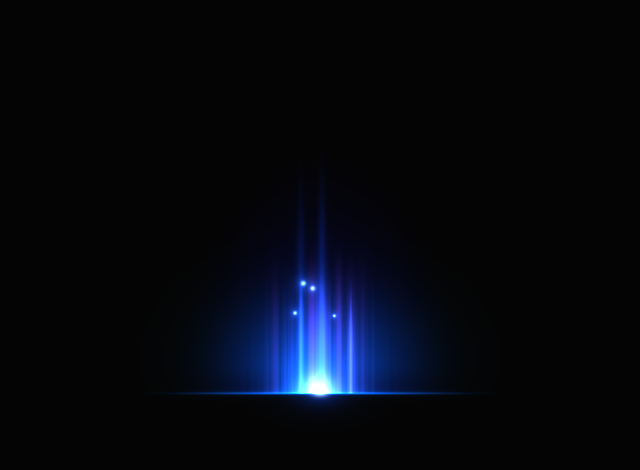
This background is drawn by a Shadertoy shader. Its source:

```glsl
// Blue light beams rising from a glowing horizon line, with a few sparks, on near-black.
#define FLOOR_Y 0.163
#define BACKDROP vec3(0.016)
#define INDIGO vec3(0.004, 0.002, 0.120)
#define ROYAL vec3(0.000, 0.215, 0.50)
#define CYAN vec3(0.02, 0.72, 1.6)
#define VIOLET vec3(0.42, 0.15, 0.66)
#define AZURE vec3(0.06, 0.26, 0.95)
#define LINE_REACH 0.38
#define STREAK_FREQ 75.0
#define SPARK_SIZE 0.0048

float bell(float x, float width) {
    float q = x / width;
    return exp(-q * q);
}

// One-dimensional gradient noise, roughly -0.5 to 0.5
float slope(float cell) {
    return fract(sin(cell * 127.1) * 437.58) * 2.0 - 1.0;
}

float gradientNoise(float x) {
    float cell = floor(x), f = x - cell;
    float u = f * f * f * (f * (f * 6.0 - 15.0) + 10.0);
    return mix(slope(cell) * f, slope(cell + 1.0) * (f - 1.0), u);
}

// Wide dome of haze standing on the floor
vec3 haze(vec2 p) {
    float dome = 1.0 - smoothstep(0.25, 1.0, length(p / vec2(0.31, 0.55)));
    float body = bell(p.x, 0.175) * bell(p.y - 0.055, 0.135);
    float nearFloor = mix(0.6, 1.0, smoothstep(0.0, 0.07, p.y));
    return INDIGO * dome + ROYAL * body * nearFloor;
}

// Beams: x, half width, height, strength
vec3 beams(vec2 p) {
    const vec4 blue[5] = vec4[5](
        vec4(-0.041, 0.0100, 0.53, 0.22), vec4(0.0040, 0.0100, 0.55, 0.30),
        vec4(-0.040, 0.0055, 0.28, 0.85), vec4(0.0040, 0.0080, 0.30, 0.72),
        vec4(0.0656, 0.0040, 0.25, 0.80));
    const vec4 violet[6] = vec4[6](
        vec4(-0.096, 0.008, 0.33, 0.20), vec4(-0.016, 0.010, 0.33, 0.66),
        vec4(0.010, 0.012, 0.28, 0.42), vec4(0.040, 0.008, 0.34, 0.48),
        vec4(0.066, 0.008, 0.32, 0.36), vec4(0.090, 0.010, 0.35, 0.16));
    vec3 light = vec3(0.0);
    for (int i = 0; i < 5; i++) {
        vec4 b = blue[i];
        float rise = 1.0 - smoothstep(0.35 * b.z, b.z, p.y);
        float taper = b.y * mix(0.55, 1.0, rise);
        vec3 tint = AZURE + vec3(0.16, 0.10, 0.05) * step(0.7, b.w);
        light += tint * b.w * rise * bell(p.x - b.x, taper);
    }
    for (int i = 0; i < 6; i++) {
        vec4 b = violet[i];
        float rise = 1.0 - smoothstep(0.25 * b.z, b.z, p.y);
        light += VIOLET * b.w * rise * bell(p.x - b.x, b.y);
    }
    return light;
}

// Fine vertical streaks inside the column
vec3 streaks(vec2 p) {
    float n = gradientNoise(p.x * STREAK_FREQ) + 0.5 * gradientNoise(p.x * STREAK_FREQ * 2.3 + 7.0);
    float column = bell(p.x, 0.085) * (1.0 - smoothstep(0.02, 0.30, p.y));
    return mix(AZURE, VIOLET, 0.5) * column * clamp(0.34 + 1.2 * n, 0.0, 1.0);
}

// Hot source at the foot of the column
vec3 source(vec2 p) {
    float flare = bell(p.x + 0.006, 0.072) * exp(-p.y / 0.045);
    float plume = bell(p.x + 0.012, 0.045) * exp(-p.y / 0.080);
    float core = bell(p.x + 0.004, 0.034) * bell(p.y, 0.036);
    return CYAN * (0.70 * flare + 0.32 * plume) + vec3(0.85, 0.65, 0.4) * core;
}

// Sparks: x, height, relative size
vec3 sparks(vec2 p) {
    const vec3 spots[4] = vec3[4](
        vec3(-0.0355, 0.234, 1.0), vec3(-0.0155, 0.2235, 0.95),
        vec3(-0.053, 0.171, 0.75), vec3(0.0305, 0.165, 0.60));
    vec3 light = vec3(0.0);
    for (int i = 0; i < 4; i++) {
        float d = length(p - spots[i].xy);
        float r = SPARK_SIZE * spots[i].z;
        light += vec3(0.75, 0.9, 0.9) * bell(d, r) + vec3(0.08, 0.27, 0.65) * exp(-d / (1.8 * r));
    }
    return light;
}

// Thin horizon line and the dim spill beneath it
vec3 horizon(vec2 p) {
    float reach = max(1.0 - abs(p.x) / LINE_REACH, 0.0);
    float line = reach * sqrt(reach) * (bell(p.y, 0.0026) + 0.2 * exp(-abs(p.y) / 0.006));
    float spill = exp(-length(p * vec2(0.55, 1.0)) / 0.018);
    float hot = bell(p.x, 0.016) * bell(p.y, 0.007);
    return vec3(0.0, 0.45, 1.15) * line + vec3(0.03, 0.18, 0.65) * spill + vec3(0.7) * hot;
}

void mainImage(out vec4 fragColor, in vec2 fragCoord) {
    vec2 p = (fragCoord - vec2(0.5 * iResolution.x, 0.0)) / iResolution.y;
    p.y -= FLOOR_Y;
    float pixel = 1.0 / iResolution.y;
    float above = smoothstep(-pixel, pixel, p.y);
    vec2 lifted = vec2(p.x, max(p.y, 0.0));

    vec3 light = haze(lifted) + beams(lifted) + streaks(lifted) + source(lifted);
    light = light * above + sparks(p) + horizon(p);
    fragColor = vec4(clamp(BACKDROP + light, 0.0, 1.0), 1.0);
}
```
